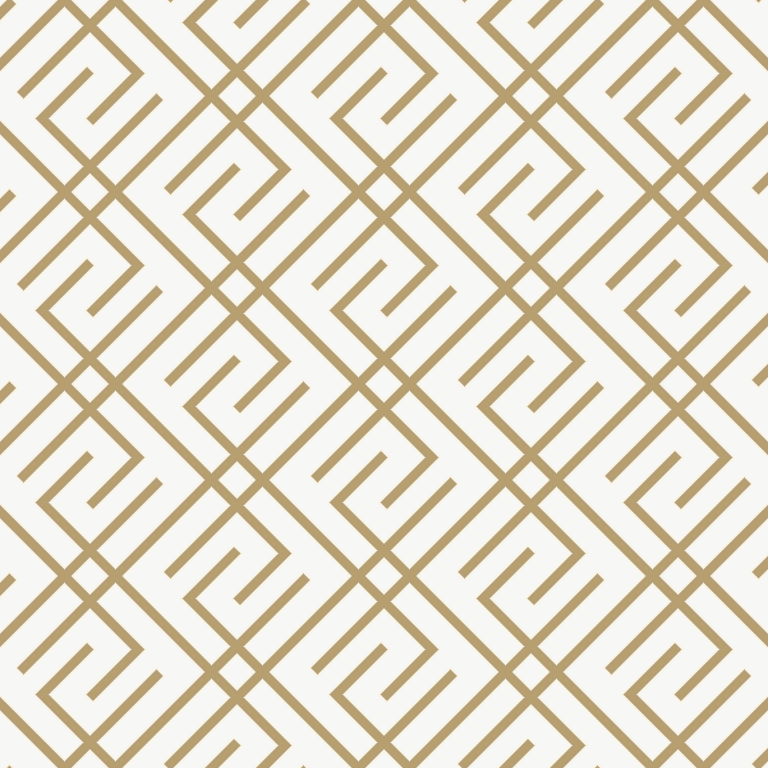
Write a Shadertoy shader that draws this pattern.

```glsl
#define CELL vec2(0.1914, 0.125)   // half the period across and down
#define HALF_WIDTH 0.0061          // half the line thickness
#define BAR_REACH 0.2638           // centre to end of the straight bar
#define STEM_REACH 0.2237          // centre to corner of the hooked bar
#define HOOK_LENGTH 0.0889
#define HALO_WIDTH 0.003
#define PAPER vec3(0.970, 0.970, 0.962)
#define PAPER_WARM vec3(0.978, 0.958, 0.900)
#define GOLD vec3(0.722, 0.622, 0.430)
#define GOLD_EDGE vec3(0.702, 0.620, 0.466)

float boxDistance(vec2 p, vec2 center, vec2 halfSize) {
    vec2 d = abs(p - center) - halfSize;
    return length(max(d, 0.0)) + min(max(d.x, d.y), 0.0);
}

// x runs up-right, y runs down-right
vec2 toDiagonal(vec2 p) {
    return vec2(p.x + p.y, p.x - p.y) * sqrt(0.5);
}

vec2 latticePoint(vec2 index) {
    return CELL * vec2(index.x + index.y, index.x - index.y);
}

float straightBar(vec2 p) {
    return boxDistance(p, vec2(0.0), vec2(BAR_REACH, HALF_WIDTH));
}

// Long stem with a hook at each end, symmetric under a half turn
float hookedBar(vec2 p) {
    p *= p.y < 0.0 ? -1.0 : 1.0;
    float stem = boxDistance(p, vec2(0.0), vec2(HALF_WIDTH, STEM_REACH + HALF_WIDTH));
    vec2 hookCenter = vec2(0.5 * (HALF_WIDTH - HOOK_LENGTH), STEM_REACH);
    vec2 hookSize = vec2(0.5 * (HALF_WIDTH + HOOK_LENGTH), HALF_WIDTH);
    return min(stem, boxDistance(p, hookCenter, hookSize));
}

// Strokes reach past their own cell, so neighbours are included
float latticeDistance(vec2 p) {
    vec2 scaled = p / CELL;
    vec2 cell = floor(0.5 * vec2(scaled.x + scaled.y, scaled.x - scaled.y));
    float d = 1.0;
    for (int j = -1; j <= 1; j++) {
        for (int i = -1; i <= 1; i++) {
            vec2 index = cell + vec2(i, j);
            vec2 barCenter = latticePoint(index + vec2(0.5, 0.0));
            vec2 hookedCenter = latticePoint(index + vec2(0.0, 0.5));
            d = min(d, straightBar(toDiagonal(p - barCenter)));
            d = min(d, hookedBar(toDiagonal(p - hookedCenter)));
        }
    }
    return d;
}

void mainImage(out vec4 fragColor, in vec2 fragCoord) {
    vec2 p = (fragCoord - 0.5 * iResolution.xy) / iResolution.y;
    float pixel = 1.0 / iResolution.y;
    float d = latticeDistance(p);

    // Faint warm fringe outside the line, paler rim inside it
    vec3 paper = mix(PAPER_WARM, PAPER, smoothstep(0.5 * HALO_WIDTH, 1.3 * HALO_WIDTH, d));
    vec3 gold = mix(GOLD, GOLD_EDGE, smoothstep(-0.8 * HALF_WIDTH, -0.2 * HALF_WIDTH, d));

    float ink = 1.0 - smoothstep(-0.8 * pixel, 0.8 * pixel, d);
    fragColor = vec4(mix(paper, gold, ink), 1.0);
}
```
